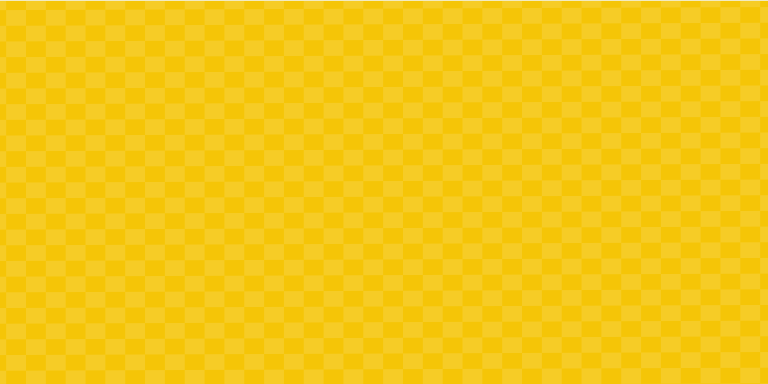
Reproduce this pattern procedurally as a Shadertoy shader.

```glsl
// A two-tone yellow checkerboard of wide cells whose rows climb slightly to the right.
// Two smoothed square waves, one per axis, are multiplied to pick the tone;
// a thin pale line closes the top edge. Lengths are in canvas heights.

const vec2  CELL_SIZE   = vec2(0.05167, 0.04083);
const vec2  GRID_ORIGIN = vec2(0.0677, 0.0264);   // corner of a dark cell, from top left
const float ROW_SLOPE   = 0.004;                  // rise of the rows per unit across
const float EDGE_HEIGHT = 0.0026;
const vec3  DARK_YELLOW  = vec3(0.961, 0.773, 0.027);
const vec3  LIGHT_YELLOW = vec3(0.965, 0.800, 0.149);
const vec3  EDGE_COLOR   = vec3(0.950, 0.920, 0.760);

// Square wave with a period of two cells: +1 on even cells, -1 on odd ones.
vec2 squareWave(vec2 cell, vec2 pixel) {
    vec2 triangle = 0.5 - abs(mod(cell, 2.0) - 0.5);
    // Fold the second half so the signed edge distance repeats seamlessly.
    vec2 edgeDistance = max(triangle, abs(mod(cell, 2.0) - 1.5) - 0.5);
    edgeDistance = mix(edgeDistance, triangle, step(mod(cell, 2.0), vec2(1.5)));
    return clamp(edgeDistance / (0.5 * pixel), -1.0, 1.0);
}

void mainImage(out vec4 fragColor, in vec2 fragCoord) {
    float pixel = 1.0 / iResolution.y;
    vec2 p = fragCoord * pixel;
    float depth = 1.0 - p.y;

    // Grid coordinates measured from the top, with the rows sheared upward
    vec2 grid = vec2(p.x, depth + ROW_SLOPE * p.x) - GRID_ORIGIN;
    vec2 wave = squareWave(grid / CELL_SIZE, pixel / CELL_SIZE);

    // Cells of equal parity on both axes are dark
    float darkness = 0.5 + 0.5 * wave.x * wave.y;
    vec3 color = mix(LIGHT_YELLOW, DARK_YELLOW, darkness);

    // Pale top edge
    float edge = clamp((EDGE_HEIGHT - depth) / pixel + 0.5, 0.0, 1.0);
    color = mix(color, EDGE_COLOR, edge);

    fragColor = vec4(color, 1.0);
}
```
